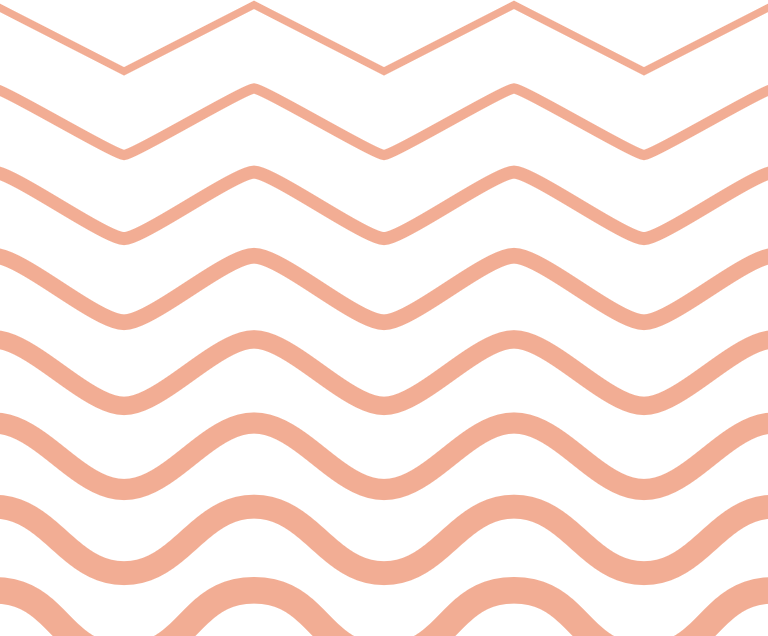
Write a Shadertoy shader that draws this pattern.

```glsl
const vec3 PAPER = vec3(1.0);
const vec3 CORAL = vec3(0.95, 0.68, 0.58);

// Lengths are fractions of the canvas width
const float PERIOD = 0.3385;
const float RISE = 0.0866;
const float ROW_PITCH = 0.1089;
const float FIRST_CREST = 0.0063;
const float THIN_STROKE = 0.0098;
const float STROKE_STEP = 0.00355;
const int ROWS = 8;
const int SEGMENTS = 20;

// Cubic S-curve from crest to trough; handle 0 is straight, larger is rounder
vec2 crestToTrough(float t, float handle, vec2 size) {
    float s = 1.0 - t;
    float b1 = 3.0 * s * s * t;
    float b2 = 3.0 * s * t * t;
    float b3 = t * t * t;
    return size * vec2(b1 * handle + b2 * (1.0 - handle) + b3, b2 + b3);
}

// Distance to a segment whose parameter is limited to range
float segmentDistance(vec2 p, vec2 a, vec2 b, vec2 range) {
    vec2 ab = b - a;
    float t = clamp(dot(p - a, ab) / dot(ab, ab), range.x, range.y);
    return length(p - a - ab * t);
}

// Open outer ends turn the folded corners into mitred joins
float waveDistance(vec2 p, float handle, vec2 size) {
    float nearest = 10.0;
    vec2 a = vec2(0.0);
    for (int i = 1; i <= SEGMENTS; i++) {
        vec2 b = crestToTrough(float(i) / float(SEGMENTS), handle, size);
        vec2 range = vec2(i == 1 ? -100.0 : 0.0, i == SEGMENTS ? 100.0 : 1.0);
        nearest = min(nearest, segmentDistance(p, a, b, range));
        a = b;
    }
    return nearest;
}

// Mirror x into half a wave, measured from the crest
float foldToCrest(float x, float period) {
    return (0.5 - abs(fract(x / period + 0.5) - 0.5)) * period;
}

void mainImage(out vec4 fragColor, in vec2 fragCoord) {
    float pixel = 1.0 / iResolution.x;
    vec2 p = vec2(fragCoord.x, iResolution.y - fragCoord.y) * pixel;
    p.x = foldToCrest(p.x - 0.5, PERIOD);

    // Rows grow rounder and thicker down the canvas
    float edge = 10.0;
    for (int i = 0; i < ROWS; i++) {
        float row = float(i);
        float handle = 0.5 * row / float(ROWS - 1);
        float halfStroke = 0.5 * (THIN_STROKE + STROKE_STEP * row);
        vec2 local = p - vec2(0.0, FIRST_CREST + ROW_PITCH * row);
        edge = min(edge, waveDistance(local, handle, vec2(0.5 * PERIOD, RISE)) - halfStroke);
    }

    float ink = clamp(0.5 - edge / pixel, 0.0, 1.0);
    fragColor = vec4(mix(PAPER, CORAL, ink), 1.0);
}
```
